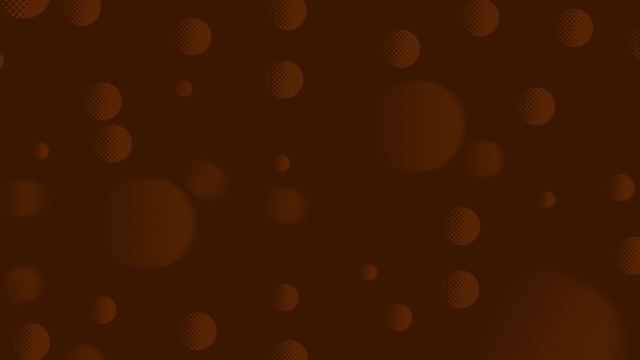
A WebGL 2 fragment shader for this background:

```glsl
#version 300 es
precision highp float;

uniform vec2 u_resolution;
out vec4 fragColor;

const vec3 BASE = vec3(0.23, 0.09, 0.0);
const vec3 GLOW = vec3(0.345, 0.142, 0.01);
const vec2 CELL = vec2(0.254, 0.2);
const float TAU = 6.2832;

vec3 hash3(vec2 id, float seed) {
    vec3 h = fract(vec3(id.xyx + seed) * vec3(0.1031, 0.1030, 0.0973));
    h += dot(h, h.yxz + 33.33);
    return fract((h.xxy + h.yzz) * h.zyx);
}

vec2 rotate(vec2 v, float angle) {
    float c = cos(angle), s = sin(angle);
    return vec2(c * v.x + s * v.y, c * v.y - s * v.x);
}

// Unit disc smeared along x; soft feathers its top and bottom
float smearedDisc(vec2 q, float blur, float soft) {
    float chord = sqrt(max(1.0 - q.y * q.y, 0.0));
    float along = smoothstep(-blur, blur, chord - abs(q.x));
    return along * (1.0 - smoothstep(1.0 - soft, 1.0 + 0.3 * soft, abs(q.y)));
}

// Diagonal dot screen whose dots grow and merge as tone rises
float halftone(vec2 q, float tone, float pitch, float pixel) {
    vec2 wave = cos(rotate(q, TAU / 8.0) * TAU / pitch);
    float field = 0.5 + 0.25 * (wave.x + wave.y);
    float width = 0.02 + 0.75 * pixel / pitch;
    return smoothstep(-width, width, field - 1.0 + tone);
}

float sharpDisc(vec2 q, float pixel) {
    float mask = 1.0 - smoothstep(-pixel, pixel, length(q) - 1.0);
    float tone = mix(0.16, 1.1, smoothstep(-1.1, 0.95, q.x - 0.12 * q.y));
    return mask * halftone(q, tone, 0.17, pixel);
}

float blurredDisc(vec2 q, float blur, float angle) {
    vec2 r = rotate(q, angle);
    float tone = smoothstep(-1.3, 0.7, r.x);
    return 0.72 * tone * smearedDisc(r, blur, 0.3);
}

// Large smeared disc with faint slanting streaks
float streakedDisc(vec2 q, float blur, float angle) {
    vec2 r = rotate(q, angle);
    float tone = smoothstep(-1.25, 0.9, r.x);
    float streaks = 0.6 * sin(54.0 * (r.y + 0.3 * r.x))
                  + 0.4 * sin(31.0 * r.x - 24.0 * r.y);
    float shade = 0.72 * tone + 0.13 * streaks * tone * (1.15 - tone);
    return shade * smearedDisc(r, blur, 0.06 + 0.5 * blur);
}

// Centre and radius of a large disc
vec3 largeDisc(float i) {
    return vec3(0.41 + (0.94 - 0.19 * i) * i,
                0.38 + (0.70 - 0.43 * i) * i,
                0.13 + 0.03 * i * (i - 1.0));
}

float pickRadius(float h) {
    return h < 0.62 ? 0.053 : h < 0.76 ? 0.038 : h < 0.87 ? 0.023 : 0.079;
}

bool hitsLarge(vec2 centre, float radius) {
    for (int i = 0; i < 3; i++) {
        vec3 large = largeDisc(float(i));
        if (distance(centre, large.xy) < large.z + radius + 0.01) return true;
    }
    return false;
}

// Jittered cells, each column shifted on its own
float scatteredDiscs(vec2 p, float pixel) {
    float glow = 0.0;
    float column = floor(p.x / CELL.x + 0.4);
    for (int i = -1; i <= 1; i++) {
        float x = column + float(i);
        float shift = hash3(vec2(x, 7.0), 3.0).x;
        float row = floor(p.y / CELL.y - shift);
        for (int j = -1; j <= 1; j++) {
            vec2 id = vec2(x, row + float(j));
            vec3 place = hash3(id + 20.0, 5.0);
            vec3 look = hash3(id + 50.0, 11.0);
            bool blurred = look.x < 0.22;
            float radius = blurred ? 0.055 : pickRadius(place.z);
            vec2 centre = CELL * (id + vec2(0.1, 0.5 + shift))
                        + (place.xy - 0.5) * (CELL - 2.0 * radius);
            if (hitsLarge(centre, radius)) continue;
            vec2 q = (p - centre) / radius;
            glow = max(glow, blurred
                ? blurredDisc(q, mix(0.25, 0.8, look.y), 1.4 * (look.z - 0.5))
                : sharpDisc(q, pixel / radius));
        }
    }
    return glow;
}

void main() {
    vec2 p = gl_FragCoord.xy / u_resolution.y;
    float glow = scatteredDiscs(p, 1.0 / u_resolution.y);

    for (int i = 0; i < 3; i++) {
        float n = float(i);
        vec3 large = largeDisc(n);
        float far = n * (n - 1.0);
        vec2 q = (p - large.xy) / large.z;
        glow = max(glow, streakedDisc(q, 0.13 + 0.08 * far, -0.25 * far));
    }

    fragColor = vec4(mix(BASE, GLOW, clamp(glow, 0.0, 1.0)), 1.0);
}
```
